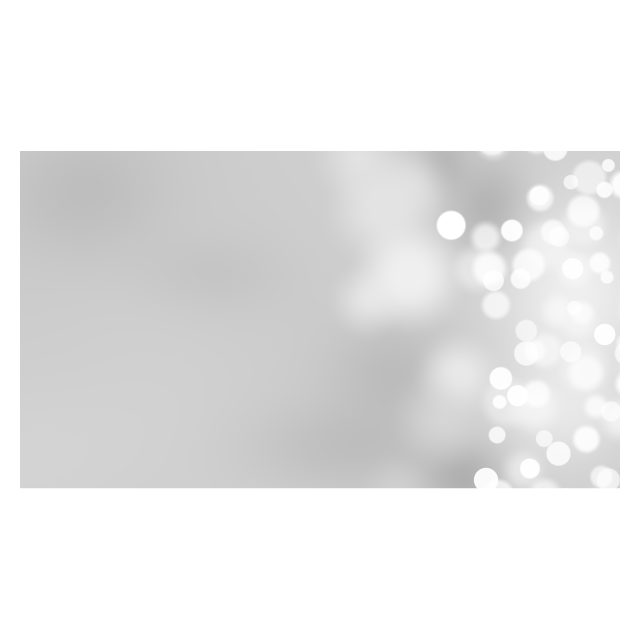
Write a three.js fragment shader that draws this background.

```glsl
// A wide silver panel on white: soft grey gradients, pale clouds of light,
// and a cluster of white bokeh discs along its right side.
// Broad glows are radial falloffs; the discs come from layered jittered cells.

varying vec2 vUv;

vec3 hash3(vec2 cell) {
  vec3 q = vec3(dot(cell, vec2(127.1, 311.7)),
                dot(cell, vec2(269.5, 183.3)),
                dot(cell, vec2(419.2, 371.9)));
  return fract(sin(q) * 43758.55);
}

// Wide bell-shaped falloff
float bell(vec2 p, vec2 center, vec2 size) {
  vec2 q = (p - center) / size;
  return exp(-dot(q, q));
}

// Disc with an adjustable blurred rim
float disc(vec2 p, vec2 center, float radius, float blur) {
  return 1.0 - smoothstep(radius - blur, radius + blur, length(p - center));
}

// Slowly varying grey backdrop
float backdrop(vec2 p) {
  float tone = 0.805 + 0.004 * sin(p.x * 14.0 + p.y * 9.0);
  tone -= 0.065 * bell(p, vec2(0.13, 0.70), vec2(0.13, 0.11));
  tone -= 0.030 * bell(p, vec2(0.33, 0.57), vec2(0.11, 0.06));
  tone += 0.025 * bell(p, vec2(0.11, 0.30), vec2(0.22, 0.14));
  tone -= 0.065 * bell(p, vec2(0.62, 0.42), vec2(0.10, 0.08));
  tone -= 0.055 * bell(p, vec2(0.54, 0.30), vec2(0.16, 0.07));
  tone -= 0.110 * bell(p, vec2(0.73, 0.25), vec2(0.06, 0.06));
  tone -= 0.080 * bell(p, vec2(0.69, 0.75), vec2(0.04, 0.05));
  tone -= 0.120 * bell(p, vec2(0.77, 0.67), vec2(0.06, 0.07));
  return tone;
}

// Out-of-focus clouds left of the cluster, and the haze behind it
float addClouds(float tone, vec2 p) {
  tone = mix(tone, 0.91, 0.75 * disc(p, vec2(0.560, 0.755), 0.040, 0.045));
  tone = mix(tone, 0.91, 0.80 * disc(p, vec2(0.600, 0.675), 0.060, 0.045));
  tone = mix(tone, 0.90, 0.65 * disc(p, vec2(0.645, 0.710), 0.035, 0.040));
  tone = mix(tone, 0.91, 0.85 * disc(p, vec2(0.573, 0.530), 0.034, 0.034));
  tone = mix(tone, 0.95, 0.90 * disc(p, vec2(0.640, 0.570), 0.060, 0.040));
  tone = mix(tone, 0.94, 0.80 * disc(p, vec2(0.716, 0.414), 0.042, 0.036));
  tone = mix(tone, 0.86, 0.70 * disc(p, vec2(0.690, 0.345), 0.045, 0.045));
  tone = mix(tone, 0.83, 0.70 * disc(p, vec2(0.620, 0.235), 0.030, 0.035));
  float haze = bell(p, vec2(0.90, 0.54), vec2(0.12, 0.15))
             + 0.6 * bell(p, vec2(0.88, 0.35), vec2(0.10, 0.08));
  return mix(tone, 0.96, 0.85 * min(haze, 1.0));
}

// One layer of scattered discs; density rises towards the right side
float bokeh(vec2 p, float cellSize, vec2 radii, float blur, float seed) {
  vec2 home = floor(p / cellSize);
  float clear = 1.0;
  for (int j = -1; j <= 1; j++) {
    for (int i = -1; i <= 1; i++) {
      vec2 cell = home + vec2(float(i), float(j));
      vec3 place = hash3(cell + seed);
      vec3 look = hash3(cell + seed + 57.0);
      vec2 center = (cell + 0.1 + 0.8 * place.xy) * cellSize;
      float radius = mix(radii.x, radii.y, look.x);
      float middle = bell(center, vec2(0.9, 0.5), vec2(0.4, 0.16));
      float density = smoothstep(0.705, 0.80, center.x) * (0.6 + 0.3 * middle);
      float present = step(place.z, density);
      float rim = blur * mix(0.6, 1.4, look.z);
      clear *= 1.0 - present * mix(0.6, 1.0, look.y) * disc(p, center, radius, rim);
    }
  }
  return 1.0 - clear;
}

void main() {
  vec2 p = vUv;
  float tone = addClouds(backdrop(p), p);

  // Bokeh from far and blurred to near and crisp
  tone = mix(tone, 0.98, 0.75 * bokeh(p, 0.080, vec2(0.020, 0.036), 0.014, 3.0));
  tone = mix(tone, 1.00, 0.95 * bokeh(p, 0.068, vec2(0.014, 0.026), 0.006, 19.0));
  tone = mix(tone, 1.00, bokeh(p, 0.066, vec2(0.010, 0.019), 0.0015, 41.0));

  // Two lone discs at the edge of the cluster
  tone = mix(tone, 1.00, disc(p, vec2(0.705, 0.648), 0.0225, 0.002));
  tone = mix(tone, 0.995, disc(p, vec2(0.828, 0.268), 0.0155, 0.0015));

  // Panel outline on the white page
  vec2 outside = abs(p - vec2(0.5, 0.5005)) - vec2(0.46875, 0.2635);
  float panel = 1.0 - smoothstep(-0.0008, 0.0008, max(outside.x, outside.y));
  gl_FragColor = vec4(vec3(mix(1.0, tone, panel)), 1.0);
}
```
